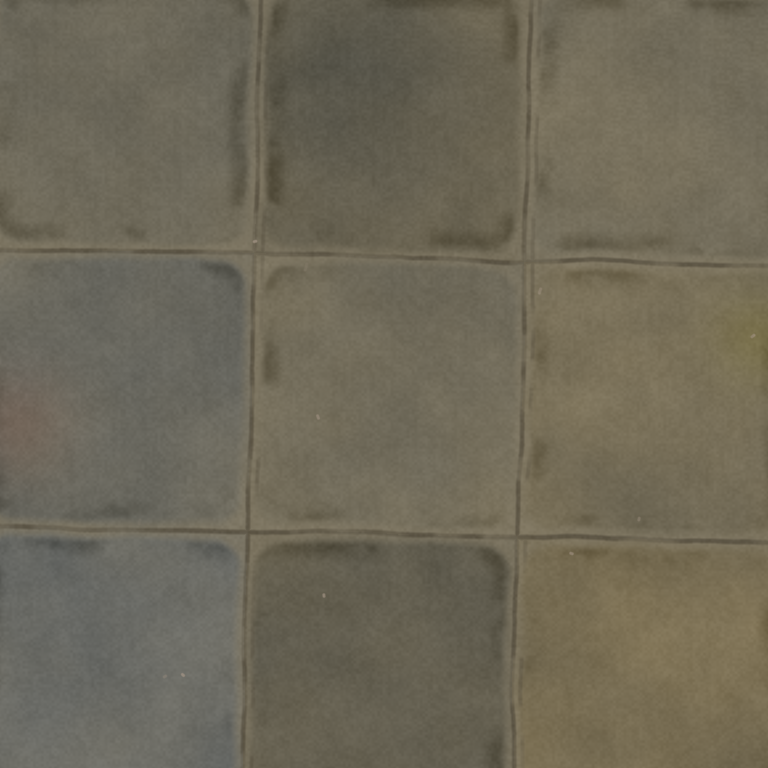
This texture is drawn by a Shadertoy shader. Its source:

```glsl
// Worn cement floor: three by three slightly skewed square tiles with soft, pale rims.
// A wobbling grid gives the joints; each cell gets its own tint, and layered value
// noise adds clouding, smudges and grain. A loop scatters small pale chips.

const vec2 PITCH = vec2(0.353, 0.360);
const vec2 FIRST_JOINT = vec2(0.327, 0.305);
const vec2 SKEW = vec2(0.026, -0.020);

const vec3 COOL_CEMENT = vec3(0.405, 0.408, 0.388);
const vec3 WARM_CEMENT = vec3(0.455, 0.413, 0.312);
const vec3 RIM_COLOR = vec3(0.505, 0.472, 0.392);
const vec3 CREASE_COLOR = vec3(0.310, 0.282, 0.225);
const vec3 CHIP_COLOR = vec3(0.640, 0.580, 0.520);

float hash(vec2 p) {
    return fract(sin(dot(p, vec2(127.1, 311.7))) * 43758.55);
}

float noise(vec2 p) {
    vec2 i = floor(p), f = fract(p);
    f = f * f * (3.0 - 2.0 * f);
    float low = mix(hash(i), hash(i + vec2(1, 0)), f.x);
    float high = mix(hash(i + vec2(0, 1)), hash(i + vec2(1, 1)), f.x);
    return mix(low, high, f.y);
}

float fbm(vec2 p) {
    float sum = 0.0, amplitude = 0.53;
    for (int i = 0; i < 4; i++) {
        sum += amplitude * noise(p);
        p = mat2(1.6, 1.2, -1.2, 1.6) * p + 7.3;
        amplitude *= 0.5;
    }
    return sum;
}

// Grid coordinates whose integer lines are the joints.
vec2 tileGrid(vec2 uv) {
    vec2 wobble = vec2(fbm(uv * 9.0), fbm(uv * 9.0 + 31.0)) - 0.5;
    return (uv - FIRST_JOINT - SKEW * (uv.yx - 0.5) + 0.010 * wobble) / PITCH;
}

// Cement tint of one tile: cool at lower left, olive at lower right.
vec3 tileColor(vec2 cell, float cloud) {
    float warmth = 0.56 + 0.24 * cell.x * (1.0 - cell.y) + 0.08 * (hash(cell + 5.0) - 0.5);
    float tone = 0.012 - 0.040 * cell.y * cell.y * (1.0 - cell.x * cell.x);
    return mix(COOL_CEMENT, WARM_CEMENT, warmth + 0.5 * cloud) + tone;
}

float stain(vec2 uv, vec2 center, float radius) {
    return exp(-dot(uv - center, uv - center) / (radius * radius));
}

// Thin dark line at signed offset s from a joint, faded by strength.
float crease(float s, float width, float strength, float px) {
    return strength * (1.0 - smoothstep(width * 0.25, width + px, abs(s)));
}

float segment(vec2 p, vec2 halfSpan) {
    float t = clamp(dot(p, halfSpan) / dot(halfSpan, halfSpan), -1.0, 1.0);
    return length(p - halfSpan * t);
}

// Small pale scratches and chips scattered over the floor.
float chips(vec2 uv, float px) {
    float mask = 0.0;
    for (int i = 0; i < 12; i++) {
        vec2 seed = vec2(float(i), 3.7);
        vec2 center = vec2(hash(seed), hash(seed + 11.0));
        float angle = 6.283 * hash(seed + 23.0);
        float size = mix(0.001, 0.007, pow(hash(seed + 37.0), 3.0));
        float d = segment(uv - center, size * vec2(cos(angle), sin(angle)));
        mask = max(mask, (1.0 - smoothstep(0.0006, 0.0018 + px, d)) * hash(seed + 41.0));
    }
    return mask;
}

void mainImage(out vec4 fragColor, in vec2 fragCoord) {
    vec2 uv = fragCoord / iResolution.xy;
    float px = 1.0 / iResolution.y;
    vec2 grid = tileGrid(uv);
    vec2 cell = floor(grid);
    vec2 joint = (fract(grid + 0.5) - 0.5) * PITCH;

    // Tile body with cloudy tone
    float cloud = fbm(uv * 6.0 + cell * 13.0) - 0.5;
    float mottling = fbm(uv * 23.0 + cell * 5.0) - 0.5;
    vec3 color = tileColor(cell, cloud) + 0.085 * cloud + 0.045 * mottling;

    // Rounded distance inward from the tile edge
    float corner = 0.045;
    float inset = corner - length(max(corner - abs(joint), 0.0));
    float patches = fbm(uv * 17.0 + 19.0);

    // Dark smudges inside the edges, then the pale worn rim
    float smudge = smoothstep(0.008, 0.020, inset) * (1.0 - smoothstep(0.020, 0.045, inset));
    color -= 0.085 * smudge * smoothstep(0.42, 0.72, patches);
    float rimWidth = mix(0.010, 0.025, fbm(uv * 12.0 + 43.0));
    float rim = 1.0 - smoothstep(0.003, rimWidth, inset);
    color = mix(color, RIM_COLOR, rim * mix(0.35, 0.95, patches));

    // Broken creases; upright joints carry a faint second line
    float broken = smoothstep(0.25, 0.60, noise(uv * 31.0 + 8.0));
    float lines = crease(joint.x, 0.0035, 0.30 + 0.35 * broken, px);
    lines = max(lines, crease(joint.y, 0.0038, 0.35 + 0.35 * broken, px));
    lines = max(lines, crease(joint.x - 0.011, 0.0030, 0.32 * (1.0 - broken), px));
    color = mix(color, CREASE_COLOR, lines);

    // Local stains, chips and fine grain
    color += vec3(0.035, -0.010, -0.020) * stain(uv, vec2(0.02, 0.45), 0.065);
    color += vec3(0.030, 0.025, -0.035) * stain(uv, vec2(0.99, 0.56), 0.060);
    color -= vec3(0.045, 0.035, 0.020) * stain(uv, vec2(0.44, 0.92), 0.110);
    color = mix(color, CHIP_COLOR, 0.8 * chips(uv, px));
    float grain = 0.6 * noise(uv * 290.0) + 0.4 * noise(uv * 150.0 + 9.0) - 0.5;
    color += 0.050 * grain;

    fragColor = vec4(clamp(color, 0.0, 1.0), 1.0);
}
```
